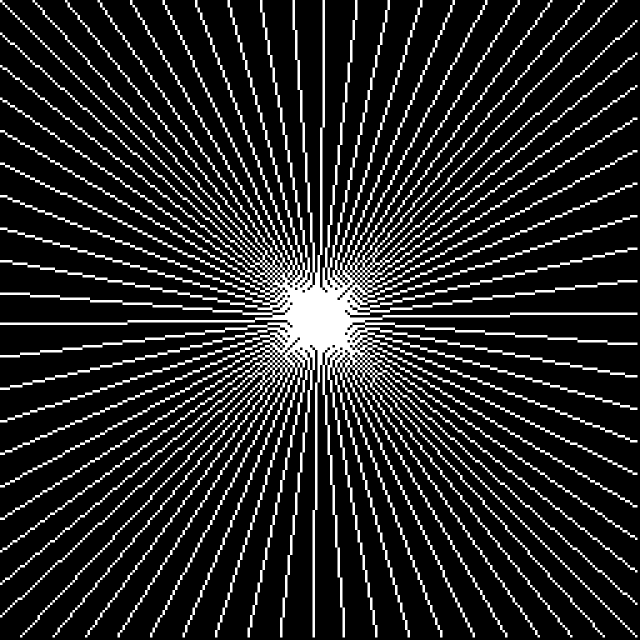
Write a Shadertoy shader that draws this background.

```glsl
// A burst of thin white rays on black, drawn on a coarse square raster.
// Rays end at even steps along the border; each raster cell lights up when
// the nearest ray rounds to it, which gives the stepped moire at the core.

const float GRID = 256.0;         // raster cells across the canvas
const float CENTER_CELL = 127.0;  // cell where all rays meet
const float HALF_SIDE = 127.5;    // distance from the center to the border
const float RAY_STEP = 13.0;      // spacing of ray ends along the border
const float LAST_RAY = 19.0;      // index of the last ray on each side
const float RAY_HALF_WIDTH = 0.5; // in cells, across the main axis
const int SUBSAMPLES = 2;         // antialiasing samples per axis
const vec3 BACKGROUND = vec3(0.0);
const vec3 RAY_COLOR = vec3(1.0);

// 1.0 if the raster cell under uv (0..1, origin at lower left) is on a ray.
float rayCell(vec2 uv) {
    // Cell offset from the center, with y pointing down
    vec2 offset = floor(vec2(uv.x, 1.0 - uv.y) * GRID) - CENTER_CELL;

    // Split into the main axis and the axis across it
    bool horizontal = abs(offset.x) > abs(offset.y);
    float along = horizontal ? offset.x : offset.y;
    float across = horizontal ? offset.y : offset.x;

    // Opposite sides are point reflections of each other
    if (along > 0.0) across = -across;
    float reach = abs(along);
    if (reach > HALF_SIDE) return 0.0;

    // Nearest ray, found where it would meet the border
    float borderPos = HALF_SIDE * (1.0 + across / max(reach, 1.0));
    float ray = clamp(floor(borderPos / RAY_STEP + 0.5), 0.0, LAST_RAY);
    float slope = ray * RAY_STEP / HALF_SIDE - 1.0;
    return step(abs(across - slope * reach), RAY_HALF_WIDTH);
}

void mainImage(out vec4 fragColor, in vec2 fragCoord) {
    float side = min(iResolution.x, iResolution.y);
    vec2 margin = 0.5 * (iResolution.xy - side);

    // Average subsamples so cell edges stay smooth at any canvas size
    float coverage = 0.0;
    for (int j = 0; j < SUBSAMPLES; j++) {
        for (int i = 0; i < SUBSAMPLES; i++) {
            vec2 jitter = (vec2(i, j) + 0.5) / float(SUBSAMPLES) - 0.5;
            coverage += rayCell((fragCoord + jitter - margin) / side);
        }
    }
    coverage /= float(SUBSAMPLES * SUBSAMPLES);

    fragColor = vec4(mix(BACKGROUND, RAY_COLOR, coverage), 1.0);
}
```
